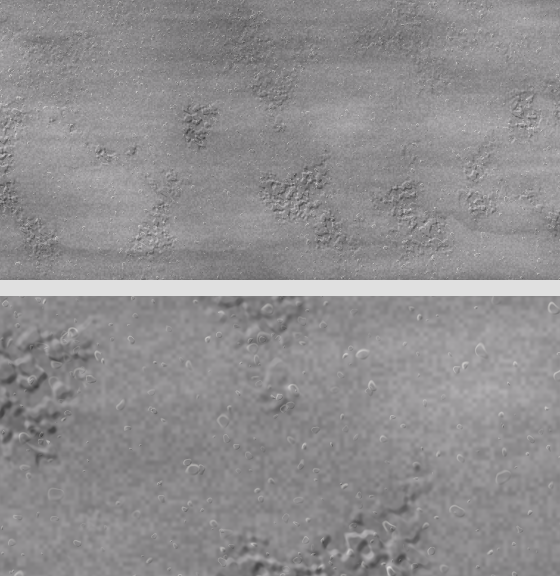
Top, the full canvas; bottom, a detail of the centre.
A Shadertoy shader for this texture:

```glsl
// Weathered grey concrete: cloudy bands, pitted clusters, pale flakes and water stains.
#define BASE_TONE 0.573
#define CLOUD_CONTRAST 0.22
#define STREAK_CONTRAST 0.07
#define GRAIN_CONTRAST 0.085
#define BLOTCH_DEPTH 0.055
#define PIT_CONTRAST 0.30
#define PIT_SCALE 62.0
#define FLAKE_CONTRAST 0.20
#define FLAKE_SCALE 44.0
#define STAIN_DEPTH 0.075
#define STONE_TINT vec3(1.004, 0.993, 1.004)
#define FLAKE_TINT vec3(1.0, 1.0, 0.94)

const vec2 LIGHT_DIR = vec2(-0.6, 0.8);

float hash(vec2 p) {
    vec3 q = fract(p.xyx * 0.1031);
    q += dot(q, q.yzx + 33.33);
    return fract((q.x + q.y) * q.z);
}

float noise(vec2 p) {
    vec2 cell = floor(p), f = fract(p);
    f = f * f * (3.0 - 2.0 * f);
    float low = mix(hash(cell), hash(cell + vec2(1, 0)), f.x);
    float high = mix(hash(cell + vec2(0, 1)), hash(cell + vec2(1, 1)), f.x);
    return mix(low, high, f.y);
}

float fbm(vec2 p) {
    float sum = 0.0, weight = 0.5;
    for (int i = 0; i < 5; i++) {
        sum += weight * noise(p);
        p = mat2(1.6, 1.2, -1.2, 1.6) * p + 17.3;
        weight *= 0.5;
    }
    return sum / 0.97;
}

// Horizontally drawn-out noise, kept unrotated
float streaks(vec2 p) {
    return 0.6 * noise(p * vec2(3.0, 38.0)) + 0.4 * noise(p * vec2(9.0, 90.0) + 5.0);
}

// Soft elliptical spot, 1 at its centre
float spot(vec2 p, vec2 centre, vec2 radius) {
    vec2 d = (p - centre) / radius;
    return exp(-dot(d, d));
}

// Height of the chipped surface
float relief(vec2 p) {
    vec2 q = mat2(0.8, 0.6, -0.6, 0.8) * p * PIT_SCALE;
    float n = 0.65 * noise(q) + 0.35 * noise(q * 2.1 + 9.0);
    return smoothstep(0.40, 0.66, n);
}

// Small raised rings, lit on one side: x is light, y is shade
vec2 flakes(vec2 p, float scale, float density, float pixel) {
    vec2 q = p * scale, home = floor(q), result = vec2(0.0);
    q += 0.35 * (vec2(noise(q * 2.0), noise(q * 2.0 + 31.0)) - 0.5);
    float soft = max(0.11, pixel * scale * 0.7);
    for (int y = -1; y <= 1; y++)
    for (int x = -1; x <= 1; x++) {
        vec2 cell = home + vec2(x, y);
        float present = step(hash(cell + 71.0), density);
        vec2 d = q - cell - vec2(hash(cell + 3.0), hash(cell + 19.0));
        float radius = mix(0.06, 0.32, pow(hash(cell + 43.0), 1.5));
        float dist = length(d);
        float rim = 1.0 - smoothstep(0.0, soft, abs(dist - radius));
        float facing = dot(d / max(dist, 0.001), LIGHT_DIR);
        float strength = present * mix(0.3, 1.0, hash(cell + 57.0));
        result.x = max(result.x, strength * rim * (0.6 + 0.4 * facing));
        result.y = max(result.y, strength * rim * max(-facing, 0.0));
    }
    return result;
}

// Tide mark: crisp on one side of a wavy level, fading on the other
float tideMark(vec2 p, float level, float side, float fade) {
    float wobble = 0.07 * (fbm(vec2(p.x * 5.0, level * 40.0)) - 0.5);
    float d = side * (p.y - level - wobble);
    return smoothstep(-0.003, 0.009, d) * exp(-max(d, 0.0) / fade);
}

void mainImage(out vec4 fragColor, in vec2 fragCoord) {
    float pixel = 1.0 / iResolution.y;
    vec2 p = fragCoord * pixel;
    float upper = smoothstep(0.58, 0.76, p.y + 0.15 * (fbm(p * 3.0) - 0.5));
    float middle = smoothstep(0.04, 0.2, p.y) * (1.0 - upper);

    // Clouds and broad bands
    float tone = BASE_TONE + CLOUD_CONTRAST * (fbm(p * vec2(2.2, 4.5) + 4.0) - 0.5);
    tone += STREAK_CONTRAST * (streaks(p) - 0.5) - 0.025 * upper;
    float ragged = smoothstep(0.3, 0.65, fbm(p * vec2(5.0, 9.0) + 60.0));
    tone += 0.07 * ragged * spot(p, vec2(1.55, 0.58), vec2(0.6, 0.10));
    tone += 0.06 * ragged * spot(p, vec2(0.0, 0.57), vec2(0.25, 0.11));
    float topShadow = spot(p, vec2(0.82, 0.95), vec2(0.24, 0.16));
    tone -= 0.075 * topShadow * (0.5 + ragged * 0.5);
    tone -= 0.05 * spot(p, vec2(0.68, 0.46), vec2(0.10, 0.25));
    tone -= 0.08 * spot(p, vec2(0.16, 0.855), vec2(0.09, 0.02));

    // Dark blotches gather the pits
    float cluster = smoothstep(0.48, 0.68, fbm(p * 7.0 + 23.0));
    tone -= BLOTCH_DEPTH * cluster * mix(0.3, 1.0, middle);
    vec2 slope = LIGHT_DIR * 0.0035;
    float emboss = relief(p - slope) - relief(p + slope);
    tone += PIT_CONTRAST * emboss * (0.04 + 0.55 * cluster * mix(0.35, 1.0, middle));

    // Water stains and the dirty lower edge
    float rightLevel = mix(0.32, 0.15, smoothstep(1.3, 1.8, p.x));
    float rightStain = tideMark(p, rightLevel, 1.0, 0.05) * smoothstep(1.1, 1.4, p.x);
    float leftStain = tideMark(p, 0.12, -1.0, 0.06) * (1.0 - smoothstep(0.9, 1.15, p.x));
    tone -= STAIN_DEPTH * (rightStain + leftStain) + 0.09 * exp(-p.y / 0.025);

    // Flakes and fine grain
    float density = 0.16 + 0.28 * cluster + 0.22 * upper * (1.0 - smoothstep(0.8, 1.3, p.x));
    vec2 flake = flakes(p, FLAKE_SCALE, density, pixel);
    vec2 crumb = flakes(p + 7.0, FLAKE_SCALE * 1.7, density * 0.7, pixel);
    float glint = FLAKE_CONTRAST * max(flake.x, 0.7 * crumb.x);
    tone -= FLAKE_CONTRAST * 0.7 * max(flake.y, crumb.y);
    tone += GRAIN_CONTRAST * (noise(p * 190.0) - 0.5);

    vec3 colour = tone * STONE_TINT + glint * FLAKE_TINT;
    fragColor = vec4(clamp(colour, 0.0, 1.0), 1.0);
}
```
